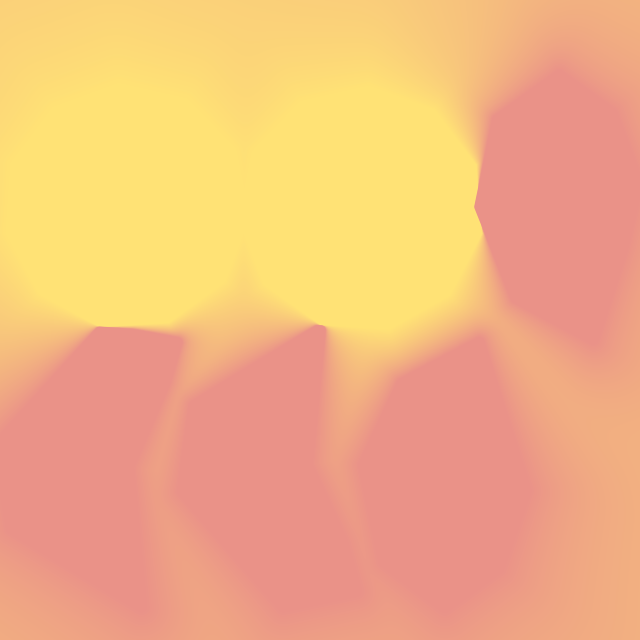
Give the GLSL for this background, as a three.js fragment shader.

```glsl
// Two yellow polygons and four coral pebbles whose colours melt into each other.
#define YELLOW vec3(1.0, 0.886, 0.459)
#define CORAL vec3(0.918, 0.573, 0.533)
#define SUN_RADIUS 0.192
#define SUN_SIDES 11.0
#define CORNER 0.008
#define YELLOW_REACH 1.5
#define BLEND_POWER 4.0
#define EDGE 0.001

varying vec2 vUv;

// Signed distance to a regular polygon with one vertex at angle phase
float sunDistance(vec2 p, vec2 center, float phase) {
  p -= center;
  float sector = 6.283185 / SUN_SIDES;
  float angle = mod(atan(p.y, p.x) - phase, sector) - 0.5 * sector;
  vec2 q = length(p) * vec2(cos(angle), abs(sin(angle)));
  vec2 corner = SUN_RADIUS * vec2(cos(0.5 * sector), sin(0.5 * sector));
  float side = q.x - corner.x;
  return length(vec2(side, max(q.y - corner.y, 0.0))) * sign(side);
}

// Signed distance to a rounded eight-point polygon
float pebbleDistance(vec2 p, vec2 a, vec2 b, vec2 c, vec2 d,
                     vec2 e, vec2 f, vec2 g, vec2 h) {
  vec2 v[8];
  v[0] = a; v[1] = b; v[2] = c; v[3] = d;
  v[4] = e; v[5] = f; v[6] = g; v[7] = h;
  vec2 previous = h;
  float nearest = 10.0;
  float inside = 1.0;
  for (int i = 0; i < 8; i++) {
    vec2 current = v[i];
    vec2 edge = previous - current;
    vec2 w = p - current;
    vec2 offset = w - edge * clamp(dot(w, edge) / dot(edge, edge), 0.0, 1.0);
    nearest = min(nearest, dot(offset, offset));
    // Each crossing of the horizontal ray flips the sign
    if ((current.y > p.y) != (previous.y > p.y)) {
      if (w.x < edge.x * w.y / edge.y) inside = -inside;
    }
    previous = current;
  }
  return inside * sqrt(nearest) - CORNER;
}

// Weight that rises steeply towards a shape
float pull(float dist) {
  return pow(max(dist, 0.0005), -BLEND_POWER);
}

void main() {
  vec2 p = vUv;

  // Yellow shapes
  float sunLeft = sunDistance(p, vec2(0.198, 0.676), 1.065);
  float sunRight = sunDistance(p, vec2(0.565, 0.673), 1.513);

  // Coral shapes
  float bentLeft = pebbleDistance(p,
    vec2(0.156, 0.482), vec2(0.208, 0.478), vec2(0.277, 0.465), vec2(0.259, 0.404),
    vec2(0.201, 0.271), vec2(0.221, 0.052), vec2(0.018, 0.174), vec2(-0.005, 0.303));
  float bentMiddle = pebbleDistance(p,
    vec2(0.496, 0.484), vec2(0.303, 0.366), vec2(0.285, 0.232), vec2(0.443, 0.052),
    vec2(0.557, 0.076), vec2(0.536, 0.151), vec2(0.480, 0.273), vec2(0.501, 0.484));
  float lowerRight = pebbleDistance(p,
    vec2(0.749, 0.465), vec2(0.628, 0.401), vec2(0.568, 0.273), vec2(0.600, 0.122),
    vec2(0.695, 0.051), vec2(0.779, 0.112), vec2(0.822, 0.233), vec2(0.785, 0.349));
  float upperRight = pebbleDistance(p,
    vec2(0.874, 0.882), vec2(0.777, 0.813), vec2(0.749, 0.677), vec2(0.806, 0.534),
    vec2(0.927, 0.470), vec2(0.973, 0.612), vec2(0.997, 0.714), vec2(0.956, 0.823));

  // Smooth nearest distance to each colour sets the blend
  float toYellow = pow(pull(sunLeft) + pull(sunRight), -1.0 / BLEND_POWER);
  float toCoral = pow(pull(bentLeft) + pull(bentMiddle)
                    + pull(lowerRight) + pull(upperRight), -1.0 / BLEND_POWER);
  float blend = toYellow / (toYellow + YELLOW_REACH * toCoral);

  // Solid fills, coral on top
  float sun = min(sunLeft, sunRight);
  float pebble = min(min(bentLeft, bentMiddle), min(lowerRight, upperRight));
  blend *= smoothstep(-EDGE, EDGE, sun);
  blend = mix(1.0, blend, smoothstep(-EDGE, EDGE, pebble));

  gl_FragColor = vec4(mix(YELLOW, CORAL, blend), 1.0);
}
```
